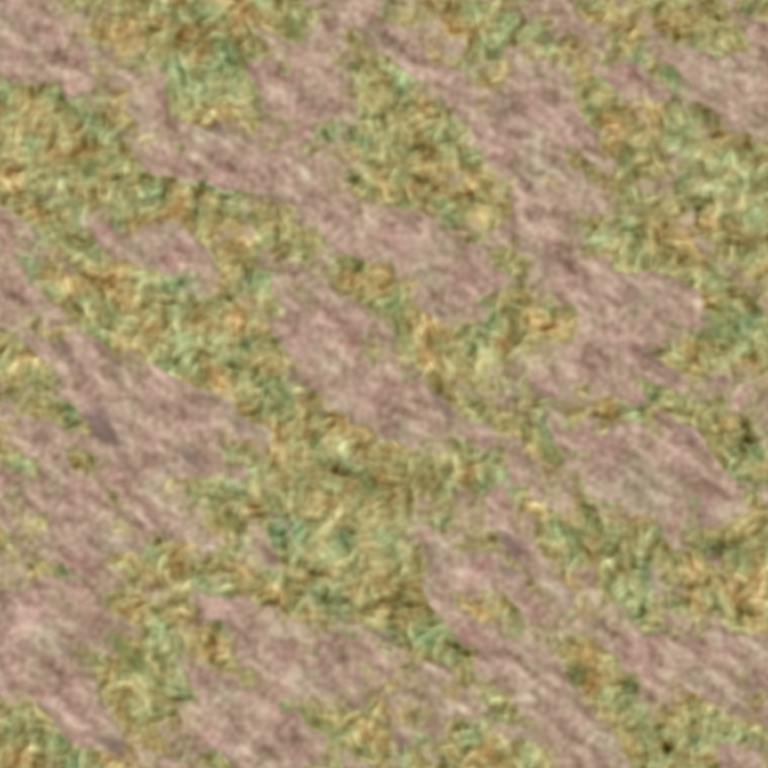
Give the GLSL for this texture, as a Shadertoy shader.

```glsl
// Sparse grass over pinkish bare soil, seen from above. A stretched, warped noise field
// along a falling diagonal decides soil or grass; soil gets soft streaks in that
// direction, grass gets clumpy noise and small side-lit leaves scattered on a grid.

#define STREAK_DIR   vec2(0.82, -0.572)
#define PATCH_FREQ   vec2(3.8, 8.5)
#define GRASS_BIAS   0.035
#define EDGE_WIDTH   0.15
#define LEAF_FREQ    44.0
#define LEAF_CONTRAST 0.17
#define GRASS_CONTRAST 0.30
#define SOIL_CONTRAST 0.22
#define GRASS_COLOR  vec3(0.622, 0.588, 0.390)
#define SOIL_COLOR   vec3(0.690, 0.588, 0.512)
#define SHADE_COLOR  vec3(0.43, 0.34, 0.34)
#define LUSH_COLOR   vec3(0.39, 0.47, 0.27)

vec2 hash2(vec2 p) {
    vec3 a = fract(p.xyx * vec3(0.1031, 0.1030, 0.0973));
    a += dot(a, a.yzx + 33.33);
    return fract((a.xx + a.yz) * a.zy);
}

// Gradient noise, roughly -0.6 to 0.6
float noise(vec2 p) {
    vec2 i = floor(p), f = fract(p);
    vec2 u = f * f * f * (f * (f * 6.0 - 15.0) + 10.0);
    vec2 e = vec2(0.0, 1.0);
    float a = dot(hash2(i) * 2.0 - 1.0, f);
    float b = dot(hash2(i + e.yx) * 2.0 - 1.0, f - e.yx);
    float c = dot(hash2(i + e.xy) * 2.0 - 1.0, f - e.xy);
    float d = dot(hash2(i + e.yy) * 2.0 - 1.0, f - e.yy);
    return mix(mix(a, b, u.x), mix(c, d, u.x), u.y);
}

// Soft ellipses with random tilt and tone, lit from one side
float leaves(vec2 p) {
    vec2 cell = floor(p);
    float tone = 0.0;
    for (int y = -1; y <= 1; y++)
    for (int x = -1; x <= 1; x++) {
        vec2 id = cell + vec2(x, y);
        vec2 rnd = hash2(id + 71.0);
        vec2 d = p - id - hash2(id + 13.0);
        float angle = 0.9 + (rnd.x - 0.5) * 2.6;
        vec2 axis = vec2(cos(angle), sin(angle));
        vec2 local = vec2(dot(d, axis), dot(d, vec2(-axis.y, axis.x)));
        local /= vec2(0.85, 0.42);
        float body = 1.0 - smoothstep(0.25, 1.0, length(local));
        tone += body * (rnd.y - 0.5 + 0.8 * local.y);
    }
    return tone;
}

void mainImage(out vec4 fragColor, in vec2 fragCoord) {
    vec2 p = fragCoord / iResolution.y + 3.0;
    vec2 q = vec2(dot(p, STREAK_DIR), dot(p, vec2(-STREAK_DIR.y, STREAK_DIR.x)));
    vec2 warp = vec2(noise(p * 9.0), noise(p * 9.0 + 31.0));

    // Grass cover: large diagonal patches with ragged, grainy borders
    vec2 patchPos = (q + warp * 0.04) * PATCH_FREQ;
    float field = noise(patchPos) + 0.6 * noise(patchPos * 2.1 + 17.0);
    field += 0.30 * noise(q * vec2(14.0, 32.0)) + 0.30 * noise(p * 36.0 + 5.0);
    float cover = smoothstep(-EDGE_WIDTH, EDGE_WIDTH, field + GRASS_BIAS);

    // Fine relief
    float fine = noise(p * 95.0);
    float soilTone = noise(q * vec2(17.0, 42.0) + warp)
                   + 0.7 * noise(q * vec2(38.0, 70.0)) + 0.5 * fine;
    float grassTone = noise(p * 40.0 + warp * 2.0 + 9.0)
                    + 0.4 * noise(p * 12.0 + 23.0) + 0.5 * fine;

    // Hue drifts: pink to tan in the soil, yellow to green in the grass
    float hue = noise(p * 15.0 + 41.0) + 0.8 * noise(p * 37.0 + 57.0);
    vec3 soil = SOIL_COLOR + hue * vec3(0.02, -0.045, -0.01);
    vec3 grass = GRASS_COLOR + hue * vec3(-0.13, 0.02, 0.04);
    soil += soilTone * SOIL_CONTRAST * vec3(1.0, 1.0, 0.95);
    grass += (grassTone * GRASS_CONTRAST + leaves(p * LEAF_FREQ) * LEAF_CONTRAST)
           * vec3(0.95, 1.0, 0.85);
    soil += leaves(p * LEAF_FREQ + 19.0) * 0.05;

    // Rare dark hollows in the soil and lush tufts in the grass
    float hollow = smoothstep(0.26, 0.5, noise(q * vec2(11.0, 27.0) + 7.0));
    float tuft = smoothstep(0.22, 0.5, noise(q * vec2(9.0, 19.0) + 63.0));
    soil = mix(soil, SHADE_COLOR, hollow * 0.55);
    grass = mix(grass, LUSH_COLOR, tuft * 0.5);

    fragColor = vec4(clamp(mix(soil, grass, cover), 0.0, 1.0), 1.0);
}
```
